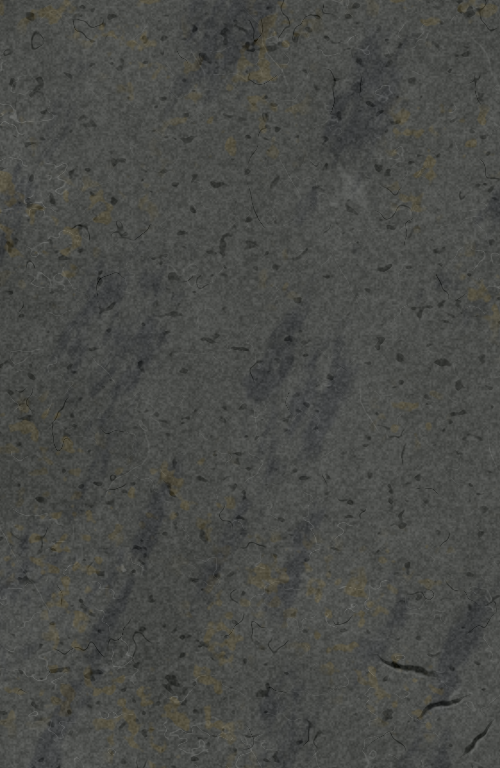
A Shadertoy shader for this texture:

```glsl
// Dark grey-green slate: fine grain, flaky lit ledges, slanted dark streaks and ochre specks.

const vec3 SLATE = vec3(0.285, 0.291, 0.280);
const vec3 STREAK_TINT = vec3(-0.004, -0.003, 0.010);
const vec3 OCHRE_TINT = vec3(0.045, 0.022, -0.030);
const vec2 TO_LIGHT = vec2(-0.55, 0.83);

// Integer hash of a lattice cell, 0 to 1
float hash(vec2 cell) {
    uvec2 q = uvec2(ivec2(cell)) * uvec2(1597334673u, 3812015801u);
    uint h = (q.x ^ q.y) * 1597334673u;
    h = (h ^ (h >> 15u)) * 2246822519u;
    h ^= h >> 13u;
    return float(h >> 8u) / 16777216.0;
}

float noise(vec2 p) {
    vec2 i = floor(p), f = fract(p);
    f = f * f * (3.0 - 2.0 * f);
    return mix(mix(hash(i), hash(i + vec2(1, 0)), f.x),
               mix(hash(i + vec2(0, 1)), hash(i + vec2(1, 1)), f.x), f.y);
}

float fbm(vec2 p, int octaves) {
    float sum = 0.0, amp = 0.5, total = 0.0;
    for (int k = 0; k < octaves; k++) {
        sum += amp * noise(p);
        total += amp;
        amp *= 0.55;
        p = mat2(1.6, 1.2, -1.2, 1.6) * p + 17.3;
    }
    return sum / total;
}

// Coordinates across and along a direction
vec2 alongAxis(vec2 p, vec2 axis) {
    return vec2(dot(p, vec2(axis.y, -axis.x)), dot(p, axis));
}

// Thin contour line of a noise field
float vein(float field, float width) {
    return 1.0 - smoothstep(0.0, width, abs(field - 0.5));
}

// Rough surface with shallow broken layers
float surfaceHeight(vec2 p) {
    float layers = fbm(p * vec2(24.0, 34.0), 4) * 9.0;
    float terrace = floor(layers) + smoothstep(0.55, 1.0, fract(layers));
    return fbm(p * 62.0, 4) + 0.14 * terrace;
}

float relief(vec2 p, float reach) {
    return surfaceHeight(p - TO_LIGHT * reach) - surfaceHeight(p + TO_LIGHT * reach);
}

// Slanted patches of darker stone, ragged at the rim
float streaks(vec2 p) {
    vec2 q = alongAxis(p, normalize(vec2(0.42, 0.91)));
    float body = noise(q * vec2(21.0, 5.0) + 40.0);
    float ragged = fbm(q * vec2(75.0, 32.0), 3);
    return smoothstep(0.62, 0.95, body + 0.7 * (ragged - 0.5));
}

// Signed height above a ragged fissure, and its fading width
vec2 fissure(vec2 p, vec2 centre, float tilt, float halfLength) {
    vec2 q = alongAxis(p - centre, vec2(-sin(tilt), cos(tilt)));
    float bend = 0.035 * (fbm(p * 26.0, 3) - 0.5);
    float fade = 1.0 - smoothstep(0.3, 1.0, abs(q.x) / halfLength);
    return vec2(q.y + bend, fade);
}

void mainImage(out vec4 fragColor, in vec2 fragCoord) {
    vec2 p = fragCoord / iResolution.y;
    vec2 warped = p + 0.012 * (vec2(fbm(p * 30.0, 3), fbm(p * 30.0 + 71.0, 3)) - 0.5);

    // Broad cloudiness and fine grain
    float tone = 0.10 * (fbm(p * 5.0 + 3.0, 4) - 0.5);
    tone += 0.07 * (noise(p * 430.0) - 0.5) + 0.05 * (noise(p * 210.0 + 9.0) - 0.5);

    // Lit relief, rougher in some zones
    float rough = smoothstep(0.35, 0.65, fbm(p * 6.0 + 50.0, 3));
    tone += clamp(relief(warped, 0.0016) * mix(0.055, 0.10, rough), -0.09, 0.08);

    // Pale flake rims and hairlines, broken into short pieces
    float pieces = smoothstep(0.48, 0.68, noise(p * 42.0 + 20.0));
    float rims = vein(fbm(warped * vec2(26.0, 36.0) + 5.0, 3), 0.022);
    tone += 0.075 * rims * pieces * mix(0.4, 1.0, rough);
    float hairline = vein(noise(alongAxis(warped, vec2(-0.5, 0.87)) * vec2(15.0, 6.0)), 0.012);
    tone += 0.05 * hairline * smoothstep(0.62, 0.78, noise(p * 13.0 + 33.0));

    // Small dark pits and short cracks
    float pits = smoothstep(0.73, 0.86, fbm(warped * vec2(75.0, 95.0) + 14.0, 2));
    float cracks = vein(fbm(warped * vec2(20.0, 15.0) + 90.0, 3), 0.014);
    cracks *= smoothstep(0.62, 0.76, noise(p * 27.0 + 61.0));
    tone -= 0.09 * pits + 0.10 * cracks;

    // Deep fissures low on the right side
    for (int k = 0; k < 3; k++) {
        float n = float(k);
        vec2 centre = vec2(0.53 + 0.045 * n, 0.13 - 0.045 * n);
        vec2 f = fissure(p, centre, -0.25 + 0.5 * n, 0.055 - 0.008 * n);
        float depth = 0.0045 * f.y + 0.0005;
        tone -= 0.16 * f.y * (1.0 - smoothstep(0.3 * depth, depth, abs(f.x)));
        tone += 0.05 * f.y * (1.0 - smoothstep(0.0, 0.003, abs(f.x + 0.006)));
    }

    float streak = streaks(p);
    tone -= 0.048 * streak;

    // Ochre stains gather in specks
    float ochre = smoothstep(0.60, 0.76, fbm(p * 70.0 + 7.0, 2));
    ochre *= smoothstep(0.45, 0.75, noise(p * 11.0 + 80.0));

    vec3 color = SLATE + tone + STREAK_TINT * streak + OCHRE_TINT * ochre;
    fragColor = vec4(clamp(color, 0.0, 1.0), 1.0);
}
```
